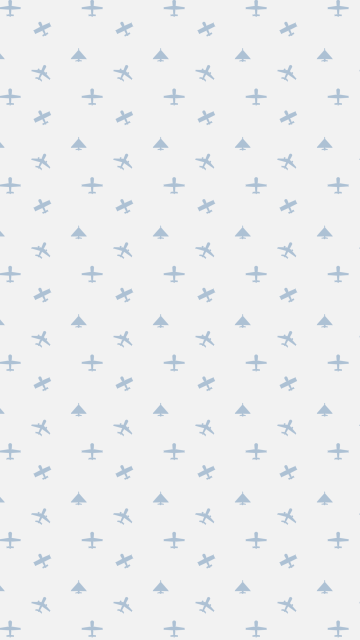
Reproduce this pattern procedurally as a Shadertoy shader.

```glsl
// Four kinds of small pale blue aircraft silhouettes repeated on a light grey ground.

#define CANVAS_HEIGHT 768.0
#define CELL vec2(98.4, 106.4)
#define AIRLINER_POS vec2(12.2, -9.0)
#define PROPELLER_POS vec2(50.8, -34.0)
#define DELTA_POS vec2(94.4, -67.0)
#define JET_POS vec2(50.2, -87.0)
#define PROPELLER_TURN 0.45
#define JET_TURN -0.44
#define GROUND vec3(0.95)
#define PLANE_BLUE vec3(0.68, 0.757, 0.832)

// Offset from the nearest repeat of a centre, turned counterclockwise by angle
vec2 repeatAt(vec2 p, vec2 centre, float angle) {
    vec2 q = mod(p - centre + 0.5 * CELL, CELL) - 0.5 * CELL;
    float c = cos(angle), s = sin(angle);
    return vec2(c * q.x + s * q.y, c * q.y - s * q.x);
}

// Mirrored panel; root and tip hold the leading and trailing edge heights
float wing(vec2 p, float span, vec2 root, vec2 tip) {
    float x = abs(p.x);
    vec2 slope = (tip - root) / span;
    vec2 edge = root + slope * x;
    float lead = (p.y - edge.x) / length(vec2(1.0, slope.x));
    float trail = (edge.y - p.y) / length(vec2(1.0, slope.y));
    return max(max(lead, trail), x - span);
}

// Rounded body running from nose to tail with a radius at each end
float fuselage(vec2 p, float nose, float tail, float noseRadius, float tailRadius) {
    float t = clamp((nose - p.y) / (nose - tail), 0.0, 1.0);
    return length(p - vec2(0.0, mix(nose, tail, t))) - mix(noseRadius, tailRadius, t);
}

float airliner(vec2 p) {
    float d = fuselage(p, 7.0, -10.2, 2.2, 0.9);
    d = min(d, wing(p, 12.5, vec2(2.2, -2.7), vec2(0.3, -1.9)));
    return min(d, wing(p, 4.3, vec2(-7.9, -10.3), vec2(-8.6, -10.3)));
}

float propellerPlane(vec2 p) {
    float d = fuselage(p, 6.6, -9.0, 1.9, 0.9);
    d = min(d, wing(p, 10.6, vec2(2.8, -2.6), vec2(2.4, -2.4)));
    return min(d, wing(p, 3.6, vec2(-6.9, -9.2), vec2(-7.3, -9.2)));
}

float deltaPlane(vec2 p) {
    float d = fuselage(p, 8.5, -6.0, 0.5, 1.2);
    d = min(d, wing(p, 9.2, vec2(7.4, -3.9), vec2(-3.0, -4.0)));
    return min(d, wing(p, 3.6, vec2(-4.6, -6.6), vec2(-5.6, -6.6)));
}

float jet(vec2 p) {
    float d = fuselage(p, 7.8, -8.8, 1.9, 0.9);
    d = min(d, wing(p, 12.2, vec2(3.2, -1.8), vec2(-2.2, -3.9)));
    d = min(d, fuselage(vec2(abs(p.x) - 5.0, p.y), 1.6, -1.0, 1.1, 0.9));
    return min(d, wing(p, 4.2, vec2(-6.6, -9.0), vec2(-8.2, -9.8)));
}

void mainImage(out vec4 fragColor, in vec2 fragCoord) {
    // Design units, measured from the top left with y upward
    float pixel = CANVAS_HEIGHT / iResolution.y;
    vec2 p = (fragCoord - vec2(0.0, iResolution.y)) * pixel;

    // Nearest silhouette of each kind
    float d = airliner(repeatAt(p, AIRLINER_POS, 0.0));
    d = min(d, propellerPlane(repeatAt(p, PROPELLER_POS, PROPELLER_TURN)));
    d = min(d, deltaPlane(repeatAt(p, DELTA_POS, 0.0)));
    d = min(d, jet(repeatAt(p, JET_POS, JET_TURN)));

    // Smoothed fill
    float cover = 1.0 - smoothstep(-0.7 * pixel, 0.7 * pixel, d);
    fragColor = vec4(mix(GROUND, PLANE_BLUE, cover), 1.0);
}
```
